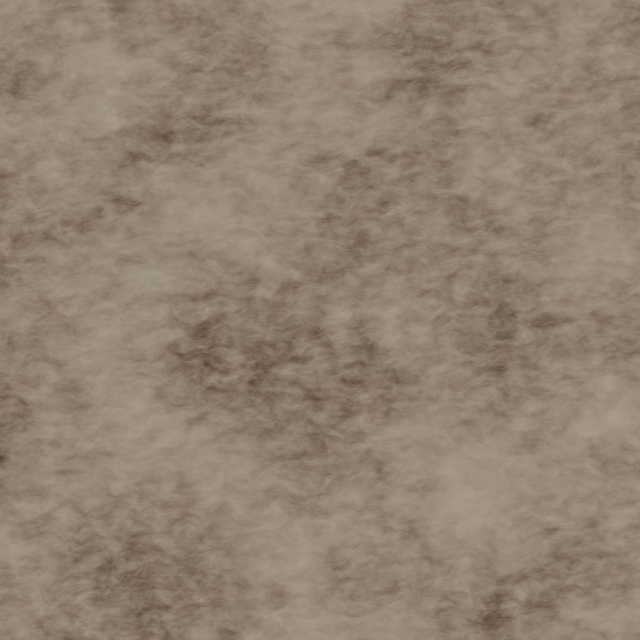
This texture is drawn by a Shadertoy shader. Its source:

```glsl
const vec3 MEAN_COLOR = vec3(0.569, 0.510, 0.451);
const vec3 TONE_AXIS = vec3(1.0, 1.10, 1.06);
const vec3 TINT_AXIS = vec3(1.0, -0.5, -0.1);
const float TILT = 0.08;

// Random gradient with components in -1..1
vec2 hashGradient(vec2 cell) {
    vec3 h = fract(cell.xyx * vec3(0.1031, 0.1030, 0.0973));
    h += dot(h, h.yzx + 33.33);
    return fract((h.xx + h.yz) * h.zy) * 2.0 - 1.0;
}

float gradientNoise(vec2 p) {
    vec2 cell = floor(p);
    vec2 f = p - cell;
    vec2 blend = f * f * f * (f * (f * 6.0 - 15.0) + 10.0);
    vec2 right = vec2(1.0, 0.0);
    vec2 up = vec2(0.0, 1.0);
    float a = dot(hashGradient(cell), f);
    float b = dot(hashGradient(cell + right), f - right);
    float c = dot(hashGradient(cell + up), f - up);
    float d = dot(hashGradient(cell + 1.0), f - 1.0);
    return mix(mix(a, b, blend.x), mix(c, d, blend.x), blend.y);
}

mat2 rotation(float angle) {
    float c = cos(angle);
    float s = sin(angle);
    return mat2(c, -s, s, c);
}

float fbm(vec2 p, int octaves, float gain) {
    float sum = 0.0;
    float amplitude = 1.0;
    for (int i = 0; i < octaves; i++) {
        sum += amplitude * gradientNoise(p);
        p = p * 2.03 + vec2(17.3, 9.1);
        amplitude *= gain;
    }
    return sum;
}

// Thin bright threads along the zero crossings of noise
float wisps(vec2 p, float width) {
    float sum = 0.0;
    float amplitude = 1.0;
    for (int i = 0; i < 3; i++) {
        float n = gradientNoise(p) / width;
        sum += amplitude / (1.0 + n * n);
        p = rotation(0.35) * p * 1.7 + vec2(5.7, 13.9);
        amplitude *= 0.7;
    }
    return sum;
}

vec2 warp(vec2 p, float scale, float amount) {
    vec2 q = p * scale;
    return p + amount * vec2(fbm(q + 31.7, 3, 0.5), fbm(q + 73.1, 3, 0.5));
}

void mainImage(out vec4 fragColor, in vec2 fragCoord) {
    vec2 uv = fragCoord / iResolution.xy;
    vec2 p = rotation(TILT) * uv + 2.0;

    // Broad cloudy patches, broken up by short horizontal fibres
    vec2 soft = warp(p, 5.0, 0.06);
    vec2 frayed = warp(p, 18.0, 0.012);
    float patches = fbm(soft * vec2(3.8, 5.2), 5, 0.56);
    float fibres = fbm(frayed * vec2(24.0, 46.0), 4, 0.66);
    float threads = wisps(frayed * vec2(15.0, 24.0), 0.07) - 0.75;

    // Dark patches show stronger grain and a longer tonal tail
    float grain = 0.097 * (1.0 - 0.9 * clamp(patches, -0.6, 0.6));
    float tone = 0.142 * patches + grain * fibres + 0.014 * threads;
    tone -= 1.9 * tone * tone;

    // Faint drift between rosy and olive brown
    float tint = 0.008 * fbm(frayed * vec2(9.0, 13.0) + 50.0, 3, 0.6);
    vec3 color = MEAN_COLOR + TONE_AXIS * tone + TINT_AXIS * tint;
    fragColor = vec4(clamp(color, 0.0, 1.0), 1.0);
}
```
